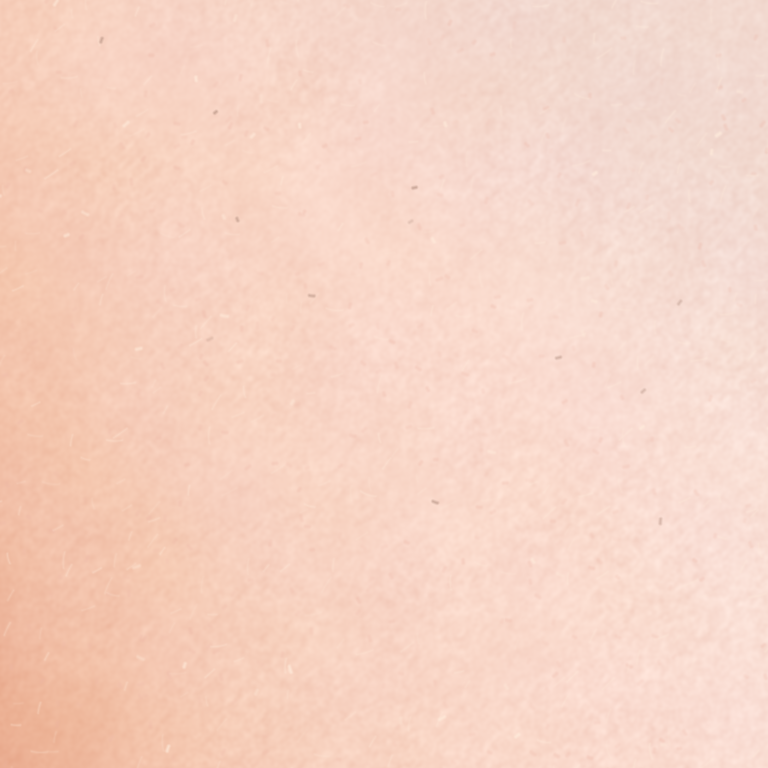
A Shadertoy shader for this texture:

```glsl
// Pale, softly lit skin: a peach to pink-white gradient with faint blotches,
// a fine grain of pores and creases, and scattered short hairs and specks.
// Grain is layered gradient noise; hairs and specks are jittered capsules.

const vec3 DEEP_PEACH  = vec3(0.915, 0.670, 0.560);
const vec3 WARM_PEACH  = vec3(0.952, 0.760, 0.662);
const vec3 SOFT_PEACH  = vec3(0.970, 0.822, 0.752);
const vec3 PALE_PINK   = vec3(0.980, 0.852, 0.800);
const vec3 COOL_PINK   = vec3(0.978, 0.874, 0.836);
const vec3 HAIR_LIGHT  = vec3(1.000, 0.925, 0.860);
const vec3 PORE_ROSE   = vec3(0.925, 0.710, 0.650);
const vec3 SPECK_BROWN = vec3(0.660, 0.520, 0.460);

const float LIGHT_TILT     = 0.35;  // how much height adds to the light
const float BLOTCH_SCALE   = 11.0;
const float BLOTCH_AMOUNT  = 0.022;
const float GRAIN_SCALE    = 62.0;
const float GRAIN_AMOUNT   = 0.034;
const float CREASE_ANGLE   = 0.75;  // main direction of creases and hairs
const float CREASE_AMOUNT  = 0.024;
const float EDGE_SOFTNESS  = 0.0016;
// Red stays bright while green and blue carry most of the variation.
const vec3 GRAIN_TINT = vec3(0.50, 1.00, 1.10);

uint mixBits(uint n) {
    n = n * 747796405u + 2891336453u;
    n = ((n >> ((n >> 28u) + 4u)) ^ n) * 277803737u;
    return (n >> 22u) ^ n;
}

// Two random values in 0..1 for a lattice cell.
vec2 hash2(vec2 cell, int seed) {
    ivec2 c = ivec2(cell);
    uint h = mixBits(uint(c.x) + mixBits(uint(c.y) + mixBits(uint(seed))));
    return vec2(h & 65535u, h >> 16u) / 65535.0;
}

float gradientDot(vec2 cell, vec2 offset, int seed) {
    return dot(hash2(cell + offset, seed) * 2.0 - 1.0, -offset);
}

// Gradient noise, roughly -0.7..0.7.
float noise(vec2 p, int seed) {
    vec2 cell = floor(p), f = p - cell;
    vec2 s = f * f * f * (f * (f * 6.0 - 15.0) + 10.0);
    vec4 g;
    for (int k = 0; k < 4; k++) {
        vec2 corner = vec2(k & 1, k >> 1);
        g[k] = dot(hash2(cell + corner, seed) * 2.0 - 1.0, f - corner);
    }
    return mix(mix(g.x, g.y, s.x), mix(g.z, g.w, s.x), s.y);
}

vec2 rotate(vec2 p, float angle) {
    float c = cos(angle), s = sin(angle);
    return vec2(c * p.x + s * p.y, c * p.y - s * p.x);
}

// Coverage of randomly placed capsules; sizes are in canvas units.
float scatter(vec2 uv, float cells, float chance, float halfLength,
              float radius, float spread, int seed) {
    vec2 home = floor(uv * cells);
    float soft = EDGE_SOFTNESS + 0.5 / iResolution.y;
    float cover = 0.0;
    for (int j = -1; j <= 1; j++)
    for (int i = -1; i <= 1; i++) {
        vec2 cell = home + vec2(i, j);
        vec2 pick = hash2(cell, seed + 1);
        vec2 shape = hash2(cell, seed + 2);
        vec2 center = (cell + hash2(cell, seed)) / cells;
        vec2 p = rotate(uv - center, CREASE_ANGLE + (shape.x - 0.5) * spread);
        float reach = halfLength * mix(0.4, 1.0, shape.y);
        p.y += p.x * p.x * (shape.x - 0.5) * 30.0;
        p.x -= clamp(p.x, -reach, reach);
        float mark = 1.0 - smoothstep(radius - soft, radius + soft, length(p));
        cover = max(cover, mark * step(pick.x, chance) * mix(0.35, 1.0, pick.y));
    }
    return cover;
}

vec3 skinTone(float light) {
    vec3 tone = mix(DEEP_PEACH, WARM_PEACH, smoothstep(-0.05, 0.20, light));
    tone = mix(tone, SOFT_PEACH, smoothstep(0.12, 0.50, light));
    tone = mix(tone, PALE_PINK, smoothstep(0.42, 0.80, light));
    return mix(tone, COOL_PINK, smoothstep(0.75, 1.15, light));
}

void mainImage(out vec4 fragColor, in vec2 fragCoord) {
    vec2 uv = fragCoord / iResolution.y;

    // Broad light from the right, with a dulled upper right corner
    float light = uv.x + LIGHT_TILT * uv.y + 0.06 * noise(uv * 4.0, 1);
    vec3 color = skinTone(light);
    color -= vec3(0.030, 0.024, 0.022) * smoothstep(1.0, 1.5, uv.x * 0.7 + uv.y);

    // Soft blotches, some rosier and some yellower
    float blotch = noise(uv * BLOTCH_SCALE, 2) + 0.6 * noise(uv * BLOTCH_SCALE * 2.3, 3);
    color += BLOTCH_AMOUNT * blotch * GRAIN_TINT;
    color.b += 0.018 * noise(uv * 7.0, 4);

    // Fine pores and slanted creases, stronger in patches
    vec2 bend = 0.006 * vec2(noise(uv * 24.0, 5), noise(uv * 24.0, 6));
    float grain = noise((uv + bend) * GRAIN_SCALE, 7) + 0.8 * noise(uv * GRAIN_SCALE * 2.1, 8);
    float crease = noise(rotate(uv + bend, CREASE_ANGLE) * vec2(45.0, 115.0), 9);
    float patches = 0.9 + 0.6 * noise(uv * 5.0, 10) + 0.25 * smoothstep(0.5, 1.3, uv.x - uv.y + 0.5);
    color += patches * (GRAIN_AMOUNT * grain + CREASE_AMOUNT * crease) * GRAIN_TINT;

    // Rosy pores, fine pale hairs, bright flecks and rare brown specks
    color = mix(color, PORE_ROSE, 0.30 * scatter(uv, 38.0, 0.25, 0.003, 0.0022, 3.0, 20));
    color = mix(color, HAIR_LIGHT, 0.38 * scatter(uv, 30.0, 0.38, 0.011, 0.0010, 2.2, 30));
    color = mix(color, HAIR_LIGHT, 0.70 * scatter(uv, 17.0, 0.12, 0.004, 0.0020, 3.0, 40));
    color = mix(color, SPECK_BROWN, 0.65 * scatter(uv, 15.0, 0.07, 0.003, 0.0018, 2.5, 50));

    fragColor = vec4(clamp(color, 0.0, 1.0), 1.0);
}
```
